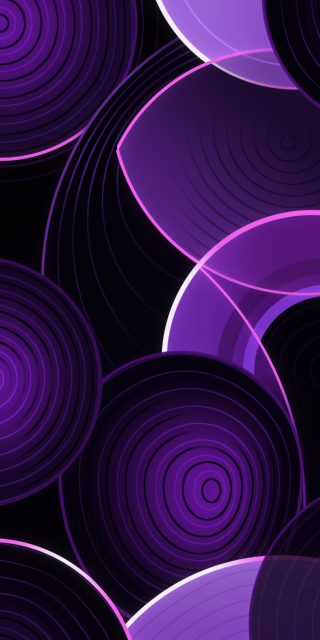
Give the GLSL for this background, as a Shadertoy shader.

```glsl
const vec3 INK = vec3(.012, .005, .03);
const vec3 PLUM = vec3(.13, .04, .23);
const vec3 VIOLET = vec3(.36, .07, .56);
const vec3 ORCHID = vec3(.44, .16, .68);
const vec3 LILAC = vec3(.6, .39, .83);
const vec3 PINK = vec3(.93, .38, .92);
const vec3 PEARL = vec3(.96, .93, .97);

float hash(vec2 p) {
  return fract(sin(dot(p, vec2(127.1, 311.7))) * 43758.5);
}

float noise(vec2 p) {
  vec2 i = floor(p), f = fract(p);
  f = f * f * (3. - 2. * f);
  return mix(mix(hash(i), hash(i + vec2(1, 0)), f.x),
             mix(hash(i + vec2(0, 1)), hash(i + vec2(1, 1)), f.x), f.y);
}

float circle(vec2 p, vec2 c, float r) { return length(p - c) - r; }

float cover(float d) {
  float soft = .8 / iResolution.x;
  return smoothstep(soft, -soft, d);
}

float stroke(float d, float width) { return cover(abs(d) - width); }

// Position inside circles sliding from (c0, r0) to (c1, r1)
float nestedLevel(vec2 p, vec2 c0, float r0, vec2 c1, float r1) {
  vec2 d = p - c0, e = c1 - c0;
  float f = r1 - r0, a = dot(e, e) - f * f;
  float b = -dot(d, e) - r0 * f, c = dot(d, d) - r0 * r0;
  return -c / max(b + sqrt(max(b * b - a * c, 0.)), 1e-4);
}

// Repeated contour lines of constant drawn width
float contours(float x, float width) {
  float d = abs(fract(x) - .5) / max(fwidth(x), 1e-4) / iResolution.x;
  return cover(d - width);
}

vec3 ringedDisc(vec3 col, vec2 p, vec2 c, float r, vec2 core, vec3 inner, vec3 outer) {
  float t = nestedLevel(p, c, r, core, 0.);
  float x = t * 8. + (noise(p * 5. + c * 9.) - .5) * .3;
  float fade = noise(p * 6. + 4.);
  vec3 fill = mix(outer, inner, smoothstep(.05, .95, t));
  fill = mix(fill, INK, .85 * contours(x, .0025) * smoothstep(.15, .6, fade));
  fill += vec3(.2, .07, .34) * contours(x + .42, .0015) * (1. - .7 * fade);
  return mix(col, fill, cover(circle(p, c, r)));
}

vec3 rim(vec3 col, float d, float width, vec3 tint, float strength) {
  col += tint * strength * .1 * exp(-abs(d) * 55.);
  return mix(col, tint, strength * stroke(d, width));
}

void mainImage(out vec4 fragColor, in vec2 fragCoord) {
  vec2 p = fragCoord / iResolution.xy * vec2(1, 2);
  vec3 col = INK * .5;

  // Upper left disc with faint echoes
  vec2 c = vec2(0, 1.927);
  float d = circle(p, c, .425);
  col += PLUM * contours(d * 22., .002) * smoothstep(.13, 0., d) * step(0., d);
  col = ringedDisc(col, p, c, .425, c, VIOLET, PLUM * .75);
  col = rim(col, d, .005, mix(PINK, VIOLET * .7, smoothstep(.2, .34, p.x)), .95);

  // Great dark disc with nested arcs
  c = vec2(1.018, 1.125);
  d = circle(p, c, .885);
  col = mix(col, INK * 1.3, cover(d));
  float level = nestedLevel(p, c, .885, vec2(.703, 1.427), .339);
  float arcs = contours(level * 5. + .45, .002) * step(.03, level) * step(level, 1.1);
  arcs *= (.25 + .75 * smoothstep(.8, 1.25, p.y)) * noise(p * 4. + 2.) * 1.2;
  col = mix(col, vec3(.3, .14, .52), arcs * cover(d));
  col = rim(col, d, .004, vec3(.42, .17, .6), smoothstep(2., 1.75, p.y) * .9);

  // Bright upper right disc
  d = circle(p, vec2(.924, 2.188), .468);
  float upper = cover(d);
  col = mix(col, mix(LILAC, ORCHID, smoothstep(.6, 1., p.x) * .65), upper);
  col = mix(col, LILAC * 1.25, .7 * upper * stroke(d + .075, .003));
  col = rim(col, d, .008, mix(PEARL, PINK, smoothstep(.65, .9, p.x)), 1.);

  // Lens between two circles
  c = vec2(.951, 1.685);
  float top = circle(p, vec2(.859, 1.297), .547);
  float base = circle(p, c, .604);
  float lens = cover(max(top, base));
  float shade = smoothstep(0., .65, dot(p - vec2(.4, 1.3), vec2(.65, .75)));
  vec3 lensFill = mix(vec3(.33, .13, .51), vec3(.1, .04, .17), shade);
  float grain = contours(nestedLevel(p, c, .604, vec2(.9, 1.55), 0.) * 13., .002);
  lensFill *= 1. - .4 * grain * smoothstep(.5, .7, p.x) * smoothstep(1.7, 1.5, p.y);
  col = mix(col, lensFill, lens * (1. - .75 * upper));
  col = rim(col, top, .005, PINK, step(base, 0.) * smoothstep(1., .7, p.x));
  col = rim(col, base, .005, PINK, step(top, 0.));

  // Upper right corner disc
  c = vec2(1.25, 2.013);
  col = ringedDisc(col, p, c, .427, vec2(1.2, 2), PLUM, INK);
  col = rim(col, circle(p, c, .427), .005, VIOLET * .8, .9);

  // Glassy ring, its bands and hollow
  d = circle(p, vec2(.977, .872), .464);
  float hollow = circle(p, vec2(1.029, .841), .234);
  float sweep = circle(p, vec2(-.078, .411), 1.03);
  vec3 glass = mix(ORCHID, VIOLET * .85, smoothstep(.55, .9, p.x));
  glass *= 1. - .28 * min(stroke(hollow - .095, .025) + .35 * cover(-sweep), 1.);
  glass += vec3(.07, .03, .06) * lens;
  glass = mix(glass, vec3(.5, .2, .82), stroke(hollow - .018, .018));
  vec3 dark = INK + PLUM * .4 * contours(hollow * 20., .0015);
  glass = mix(glass, dark, cover(hollow) * (1. - .8 * cover(sweep)));
  glass = mix(INK, glass, smoothstep(.65, .85, p.y));
  col = mix(col, glass, cover(d) * .95);
  col = rim(col, base, .004, PINK * .9, step(max(d, top), 0.));
  col = rim(col, sweep, .004, mix(VIOLET, PINK, smoothstep(.6, .85, p.y)), step(abs(p.y - .785), .385));
  col = rim(col, d, .008, mix(PEARL, PINK, smoothstep(1.13, 1.24, p.y)), smoothstep(.7, .8, p.y));

  // Egg shaped lower disc
  c = vec2(.565, .521);
  vec2 egg = vec2(p.x, c.y + (p.y - c.y) * (p.y < c.y ? .763 : 1.));
  col = ringedDisc(col, egg, c, .378, vec2(.669, .477), VIOLET, INK * 1.6);
  col = rim(col, circle(egg, c, .378), .005, VIOLET * .75, .9);

  // Left disc
  c = vec2(-.073, .807);
  col = ringedDisc(col, p, c, .388, vec2(-.03, .815), VIOLET, PLUM * .6);
  col = rim(col, circle(p, c, .388), .005, VIOLET * .6, .9);

  // Bright lower disc
  d = circle(p, vec2(.88, -.396), .654);
  vec3 glow = mix(ORCHID, LILAC * .92, .55 + .45 * smoothstep(0., .25, p.y));
  glow *= 1. - .13 * contours(d * 22. + noise(p * 4.), .0015);
  col = mix(col, glow, cover(d));
  col = rim(col, d, .007, mix(PEARL, PINK, smoothstep(.65, .85, p.x)), 1.);

  // Lower left disc
  c = vec2(-.039, -.161);
  d = circle(p, c, .474);
  col = ringedDisc(col, p, c, .474, vec2(-.02, -.12), PLUM, INK);
  col = rim(col, d, .006, mix(PINK, PEARL, smoothstep(.18, 0., abs(p.x - .2))), 1.);

  // Lower right veil
  d = circle(p, vec2(1.25, .047), .469);
  vec3 veil = col * .22 + PLUM * (.3 + .5 * contours(d * 18., .0015));
  col = mix(col, veil, cover(d));
  col = rim(col, d, .004, VIOLET * .75, .9);

  fragColor = vec4(clamp(col, 0., 1.), 1);
}
```
